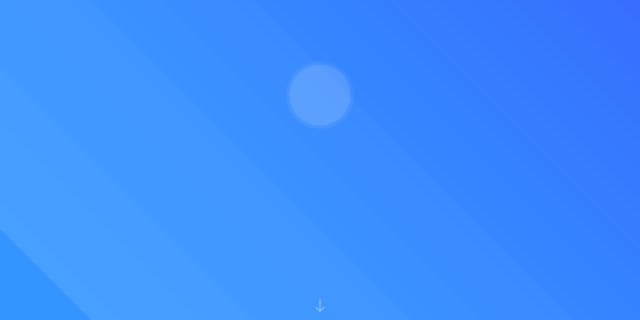
A Shadertoy shader for this background:

```glsl
// Blue diagonal gradient under three translucent bands that share a lower-left
// edge, with a haloed disc and a thin down arrow. Shapes are distance functions
// blended over the gradient; lengths are in units of the canvas height.

const vec3 AZURE  = vec3(0.200, 0.584, 1.0);
const vec3 INDIGO = vec3(0.218, 0.425, 1.0);
const vec3 WHITE  = vec3(1.0);

// Coverage of a shape from its signed distance (negative inside)
float coverage(float dist, float pixel) {
    return clamp(0.5 - dist / pixel, 0.0, 1.0);
}

float segmentDistance(vec2 p, vec2 a, vec2 b) {
    vec2 ab = b - a;
    float h = clamp(dot(p - a, ab) / dot(ab, ab), 0.0, 1.0);
    return length(p - a - ab * h);
}

// Distance to the strip start < x + y < end
float bandDistance(float diagonal, float start, float end) {
    return max(start - diagonal, diagonal - end) * 0.70711;
}

// Distance to the strokes of an arrow whose tip points down
float arrowDistance(vec2 p, vec2 tip, float stem, float head) {
    vec2 q = vec2(abs(p.x - tip.x), p.y - tip.y);
    float shaft = segmentDistance(q, vec2(0.0), vec2(0.0, stem));
    float barb = segmentDistance(q, vec2(0.0), vec2(head));
    return min(shaft, barb);
}

void mainImage(out vec4 fragColor, in vec2 fragCoord) {
    float pixel = 1.0 / iResolution.y;
    vec2 p = fragCoord * pixel;
    float centerX = 0.5 * iResolution.x * pixel;
    float diagonal = p.x + p.y;

    // Gradient from the lower left to the upper right
    float t = diagonal / (2.0 * centerX + 1.0);
    vec3 color = mix(AZURE, INDIGO, t * t);

    // Stacked bands, each one step longer than the last
    const float bandStart = 0.284;
    const float bandStep = 0.502;
    for (int i = 1; i <= 3; i++) {
        float bandEnd = bandStart + bandStep * float(i);
        float band = bandDistance(diagonal, bandStart, bandEnd);
        color = mix(color, WHITE, 0.033 * coverage(band, pixel));
    }

    // Disc with a faint halo
    float radius = length(p - vec2(centerX, 0.703));
    color = mix(color, WHITE, 0.06 * coverage(radius - 0.1055, pixel));
    color = mix(color, WHITE, 0.11 * coverage(radius - 0.0951, pixel));

    // Arrow near the lower edge
    float arrow = arrowDistance(p, vec2(centerX, 0.027), 0.036, 0.0125);
    color = mix(color, WHITE, 0.5 * coverage(arrow - 0.0014, pixel));

    fragColor = vec4(color, 1.0);
}
```
